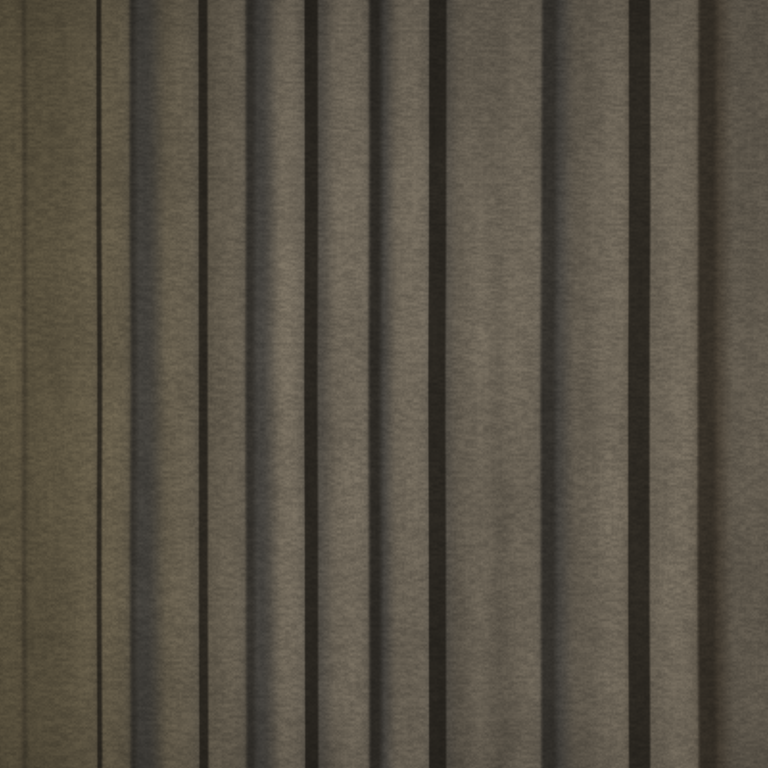
This texture is drawn by a WebGL 2 fragment shader. Its source:

```glsl
#version 300 es
precision highp float;
// Heavy ribbed curtain: eleven uneven vertical folds with dark creases and cool shadows.

#define FOLDS 11
#define FIRST_FOLD 0.029
#define FOLD_STEP 0.088
#define CREASE_GROWTH 0.0027
#define SHADOW_WIDTH 0.044
#define WEAVE_SCALE vec2(120.0, 270.0)
#define WEAVE_DEPTH 0.15
#define GRAIN_DEPTH 0.12
#define BLOTCH_DEPTH 0.18

uniform vec2 u_resolution;
out vec4 fragColor;

const vec3 CLOTH = vec3(0.405, 0.375, 0.325);
const vec3 OLIVE_CLOTH = vec3(0.355, 0.322, 0.245);
const vec3 COOL_SHADOW = vec3(0.235, 0.230, 0.220);
const vec3 WARM_SHADOW = vec3(0.235, 0.205, 0.165);
const vec3 CREASE = vec3(0.135, 0.122, 0.100);

float hash(vec2 p) {
    return fract(sin(dot(p, vec2(127.1, 311.7))) * 43758.5453);
}

float noise(vec2 p) {
    vec2 cell = floor(p), f = fract(p);
    f = f * f * (3.0 - 2.0 * f);
    float low = mix(hash(cell), hash(cell + vec2(1, 0)), f.x);
    float high = mix(hash(cell + vec2(0, 1)), hash(cell + vec2(1, 1)), f.x);
    return mix(low, high, f.y);
}

float fbm(vec2 p) {
    float sum = 0.0, amplitude = 0.5;
    for (int i = 0; i < 4; i++) {
        sum += amplitude * noise(p);
        p = p * 2.03 + 17.0;
        amplitude *= 0.5;
    }
    return sum;
}

// Even spacing, gathered unevenly by a few harmonics
float foldEdge(float i) {
    float t = i * 0.314159;
    float gather = dot(vec4(-0.067, 0.012, 0.012, -0.008), sin(t * vec4(1, 2, 3, 4)))
                 + dot(vec3(0.011, 0.004, 0.011), sin(t * vec3(5, 7, 8)));
    return FIRST_FOLD + FOLD_STEP * i + gather;
}

// x: crease, y: cast shadow, z: lit ridge beside the edge
vec3 foldLight(float x, float i) {
    float soft = 1.0 - mod(i, 2.0);
    float d = x - foldEdge(i);
    float blur = max(mix(0.0018, 0.004, soft), 0.7 / u_resolution.x);
    float rise = smoothstep(-blur, blur, d);
    float width = 0.003 + CREASE_GROWTH * i * mix(1.0, 0.7, soft);
    float middle = exp(-pow((i - 6.0) / 1.6, 2.0));

    float crease = rise * (1.0 - smoothstep(width - blur, width + blur * 1.6, d));
    crease *= mix(0.85, 0.42 + 0.25 * middle, soft);
    float reach = SHADOW_WIDTH * mix(1.0, 0.75, middle);
    float shadow = rise * (1.0 - smoothstep(0.45, 1.15, d / reach));
    shadow *= mix(0.75 * middle, 0.8 * smoothstep(0.0, 2.0, i), soft);
    shadow = max(shadow, 0.3 * (1.0 - rise) * exp(min(d, 0.0) / 0.006));
    float ridge = smoothstep(-0.06, -0.025, d) * (1.0 - rise);
    return vec3(crease, shadow, ridge);
}

void main() {
    vec2 uv = gl_FragCoord.xy / u_resolution;
    float x = uv.x + 0.0025 * (noise(vec2(uv.x * 6.0, uv.y * 4.0)) - 0.5);

    // Gather the light of all folds
    vec3 light = vec3(0.0);
    for (int i = 0; i < FOLDS; i++) {
        light = max(light, foldLight(x, float(i)));
    }

    // Cloth colour, more olive on the left, with faint secondary folds
    vec3 color = mix(OLIVE_CLOTH, CLOTH, smoothstep(0.0, 0.42, uv.x));
    color *= 0.95 + 0.10 * light.z;
    color *= 1.0 + 0.16 * (noise(vec2(x * 32.0, uv.y * 0.7)) - 0.5);

    // Shadows turn from cool in the middle to warm at both sides
    float cool = smoothstep(0.08, 0.18, uv.x) * (1.0 - smoothstep(0.72, 0.86, uv.x));
    color = mix(color, mix(WARM_SHADOW, COOL_SHADOW, cool), light.y);
    color = mix(color, CREASE, light.x);

    // Worn patches and a dimmer top and bottom
    color *= 1.0 + BLOTCH_DEPTH * (fbm(uv * vec2(14.0, 9.0)) - 0.47);
    color *= 1.03 - 0.45 * pow(abs(uv.y - 0.47), 2.0);

    // Short horizontal ribs and fine grain
    float rib = noise(uv * WEAVE_SCALE) - 0.5;
    float grain = noise(uv * 400.0 + 31.0) - 0.5;
    color *= 1.0 + WEAVE_DEPTH * rib + GRAIN_DEPTH * grain;

    fragColor = vec4(color, 1.0);
}
```
